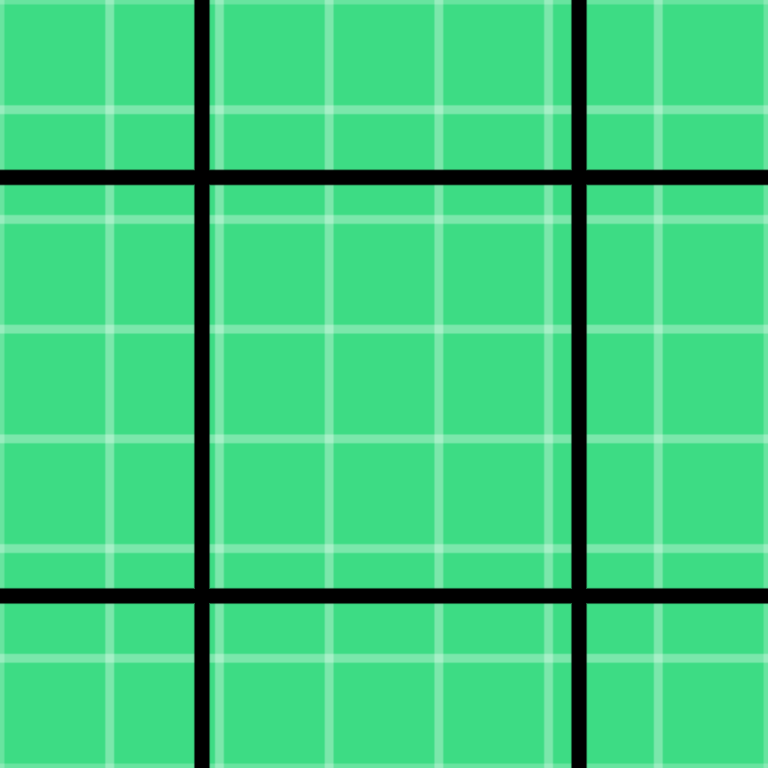
This pattern is drawn by a three.js fragment shader. Its source:

```glsl
// A green square ruled into seven by seven cells by translucent white lines,
// with two heavy black bars each way on top. Lines come from distances to a
// repeated grid and to the bar centres, with edges softened in canvas units.
varying vec2 vUv;

const vec3 GREEN = vec3(0.239, 0.863, 0.518);
const vec3 WHITE = vec3(1.0);
const vec3 BLACK = vec3(0.0);

const float CELLS = 7.0;           // cells across and up
const float GRID_WIDTH = 0.0115;
const float GRID_ALPHA = 0.32;
const float BORDER_ALPHA = 0.22;   // fainter lines along the canvas border

const vec2 BAR_LOW = vec2(0.263, 0.224);    // left and bottom bar centres
const vec2 BAR_HIGH = vec2(0.754, 0.769);   // right and top bar centres
const float BAR_WIDTH = 0.0198;

const float SOFTNESS = 0.0016;     // half the width of an edge blend

// Coverage of a line on each axis, given the distance to its centre.
vec2 lineCoverage(vec2 centreDistance, float width) {
  return 1.0 - smoothstep(-SOFTNESS, SOFTNESS, centreDistance - 0.5 * width);
}

// Opacity of the thin vertical (x) and horizontal (y) lines.
vec2 gridOpacity(vec2 p) {
  vec2 toLine = abs(fract(p * CELLS + 0.5) - 0.5) / CELLS;
  vec2 toBorder = min(p, 1.0 - p);
  vec2 inner = step(0.5 / CELLS, toBorder);
  return lineCoverage(toLine, GRID_WIDTH) * mix(vec2(BORDER_ALPHA), vec2(GRID_ALPHA), inner);
}

// Combined coverage of the heavy bars.
float barCoverage(vec2 p) {
  vec2 toBar = min(abs(p - BAR_LOW), abs(p - BAR_HIGH));
  vec2 bars = lineCoverage(toBar, BAR_WIDTH);
  return max(bars.x, bars.y);
}

void main() {
  // Each direction is blended in turn, so crossings become brighter.
  vec2 grid = gridOpacity(vUv);
  vec3 color = mix(GREEN, WHITE, grid.x);
  color = mix(color, WHITE, grid.y);

  color = mix(color, BLACK, barCoverage(vUv));
  gl_FragColor = vec4(color, 1.0);
}
```
